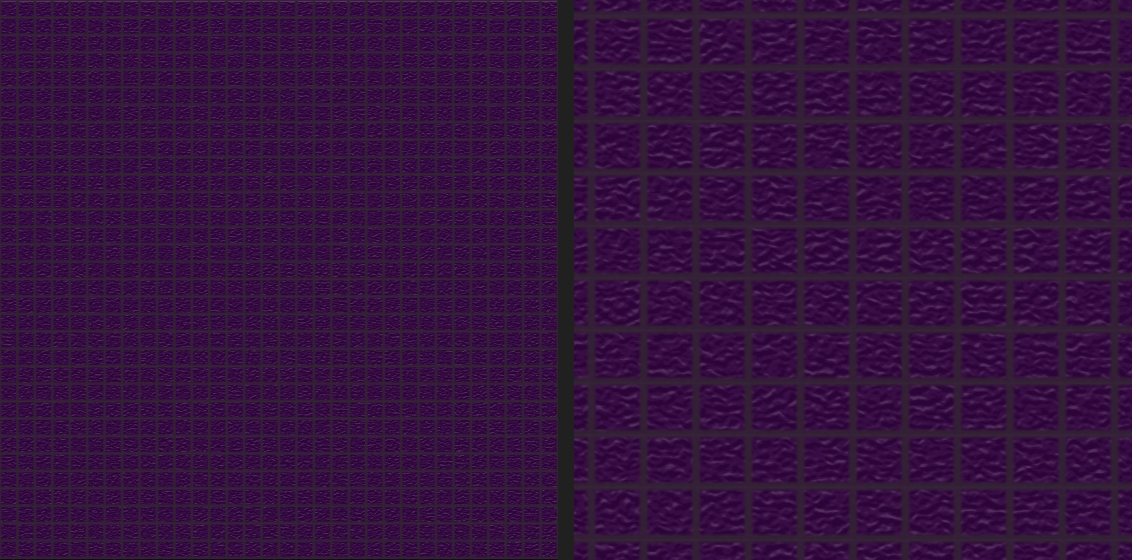
Left, the full canvas; right, a detail of the centre.
Reproduce this pattern procedurally as a Shadertoy shader.

```glsl
// Grid of small dark purple tiles with wrinkled, leathery faces and grey-plum grout.

// Pseudo-random unit vector for a lattice point
vec2 randomDirection(vec2 cell) {
    vec3 h = fract(cell.xyx * vec3(0.1031, 0.1030, 0.0973));
    h += dot(h, h.yzx + 33.33);
    float angle = 6.2832 * fract((h.x + h.y) * h.z);
    return vec2(cos(angle), sin(angle));
}

float gradientNoise(vec2 p) {
    vec2 i = floor(p), f = fract(p);
    vec2 u = f * f * f * (f * (f * 6.0 - 15.0) + 10.0);
    vec2 e = vec2(1.0, 0.0);
    float a = dot(randomDirection(i), f);
    float b = dot(randomDirection(i + e.xy), f - e.xy);
    float c = dot(randomDirection(i + e.yx), f - e.yx);
    float d = dot(randomDirection(i + e.xx), f - e.xx);
    return mix(mix(a, b, u.x), mix(c, d, u.x), u.y);
}

// Crumpled surface with folds that run mostly sideways
float surfaceHeight(vec2 p) {
    p.y += 0.08 * gradientNoise(p * 4.0 + 7.3);
    return gradientNoise(p * vec2(4.5, 9.0))
         + 0.4 * gradientNoise(p * vec2(9.0, 17.0) + 31.7);
}

float roundedBox(vec2 p, float halfSize, float radius) {
    vec2 q = abs(p) - halfSize + radius;
    return length(max(q, 0.0)) + min(max(q.x, q.y), 0.0) - radius;
}

void mainImage(out vec4 fragColor, in vec2 fragCoord) {
    // Square cells, 32 across, counted down from the top left
    float pixel = 32.0 / iResolution.x;
    vec2 p = vec2(fragCoord.x, iResolution.y - fragCoord.y) * pixel;
    vec2 cell = floor(p);
    vec2 local = fract(p) - 0.5;

    // Tile face: the vertical slope of the surface catches light from above
    vec2 q = p + cell * vec2(3.17, 2.41);
    vec2 reach = vec2(0.008, 0.035);
    float slope = surfaceHeight(q + reach) - surfaceHeight(q - reach);
    vec3 face = mix(vec3(0.17, 0.015, 0.22), vec3(0.22, 0.05, 0.27),
                    smoothstep(-0.35, 0.1, slope));
    face = mix(face, vec3(0.32, 0.18, 0.355), smoothstep(0.12, 0.85, slope));

    // Grout with a faint grain, slightly paler where it meets the tile below
    float grain = gradientNoise(p * 9.0 + 53.0);
    vec3 grout = vec3(0.20, 0.125, 0.21) + 0.01 * grain;
    grout += 0.012 * (1.0 - smoothstep(-0.48, -0.42, local.y));

    // Soft bevel between face and grout
    float edge = roundedBox(local, 0.425, 0.04);
    float bevel = max(0.05, 0.5 * pixel);
    float tile = 1.0 - smoothstep(-bevel, bevel, edge);
    vec3 color = mix(grout, face, tile);

    // Thin pale rim along the top, dark strip below the last row
    float column = 1.0 - smoothstep(0.40, 0.45, abs(local.x));
    float rim = 1.0 - smoothstep(0.02, 0.06, abs(p.y - 0.09));
    color = mix(color, vec3(0.38, 0.25, 0.41), 0.7 * rim * column);
    color *= 1.0 - 0.6 * smoothstep(32.02, 32.1, p.y);

    fragColor = vec4(color, 1.0);
}
```
